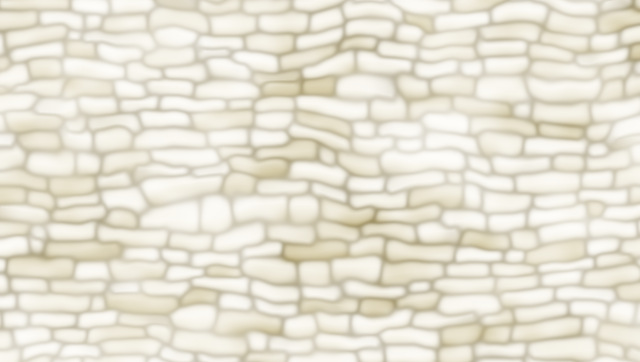
Reproduce this texture procedurally as a Shadertoy shader.

```glsl
// Pale dry-stone wall: flat rounded stones in uneven, wavy courses.
// Each stone is a short segment; soft distance weights of all nearby stones
// blend their tints and darken the joints where no single stone dominates.

#define ROWS 20.5          // courses per canvas height
#define STONE_WIDTH 2.7    // mean stone length, in courses
#define SOFTNESS 6.8       // higher gives narrower joints
#define JOINT_DEPTH 0.25
#define END_INSET 0.50     // rounding at the stone ends
#define SIZE_SPREAD 0.34   // difference in stone thickness
#define WARP 0.55          // waviness of the courses
#define WHITE vec3(0.998, 0.994, 0.982)
#define JOINT_SHADE vec3(1.0, 1.07, 1.27)
#define BEIGE_SHADE vec3(0.050, 0.062, 0.104)

float hash(vec2 p) {
    return fract(sin(dot(p, vec2(127.1, 311.7))) * 43758.5453);
}

float noise(vec2 p) {
    vec2 i = floor(p), f = fract(p);
    f = f * f * (3.0 - 2.0 * f);
    float low = mix(hash(i), hash(i + vec2(1, 0)), f.x);
    float high = mix(hash(i + vec2(0, 1)), hash(i + vec2(1, 1)), f.x);
    return mix(low, high, f.y);
}

// Horizontal position of the joint left of a stone, in courses
float jointX(vec2 id) {
    float rowShift = hash(vec2(id.y, 7.3));
    return (id.x + rowShift + 0.78 * (hash(id + 19.7) - 0.5)) * STONE_WIDTH;
}

// Distance to a stone's core in x, height above its axis in y
vec2 stoneDistance(vec2 p, vec2 id) {
    float left = jointX(id), right = jointX(id + vec2(1, 0));
    float halfLength = max(0.5 * (right - left) - END_INSET, 0.04);
    vec2 q = p - vec2(0.5 * (left + right), id.y + 0.5);
    q.y -= 0.60 * (hash(id + 41.3) - 0.5);
    q.y -= 0.26 * (hash(id + 53.9) - 0.5) * q.x;
    vec2 a = vec2(max(abs(q.x) - halfLength, 0.0), abs(q.y));
    float d = pow(dot(pow(a + 1e-4, vec2(2.5)), vec2(1.0)), 0.4);
    return vec2(d - SIZE_SPREAD * (hash(id + 67.1) - 0.5), q.y);
}

void mainImage(out vec4 fragColor, in vec2 fragCoord) {
    vec2 wall = fragCoord / iResolution.y * ROWS;

    // Bend the courses broadly, then roughen the outlines
    vec2 p = wall;
    p.y += WARP * 2.0 * (noise(wall * vec2(0.24, 0.30) + 5.0) - 0.5);
    p += 0.26 * (vec2(noise(wall * 0.9 + 31.0), noise(wall * 0.9 + 77.0)) - 0.5);

    // Gather soft weights of the nearby stones
    float total = 0.0, squares = 0.0, tint = 0.0, underside = 0.0;
    float row = floor(p.y);
    for (int j = -2; j <= 2; j++) {
        float y = row + float(j);
        float column = floor(p.x / STONE_WIDTH - hash(vec2(y, 7.3)));
        for (int i = -1; i <= 1; i++) {
            vec2 id = vec2(column + float(i), y);
            vec2 stone = stoneDistance(p, id);
            float weight = exp(-SOFTNESS * stone.x);
            float stoneTint = hash(id + 83.5);
            total += weight;
            squares += weight * weight;
            tint += weight * stoneTint * stoneTint * stoneTint;
            underside += weight * clamp(-stone.y, 0.0, 0.6);
        }
    }
    float joint = 1.0 - squares / (total * total);
    tint /= total;
    underside /= total;

    // Joint depth and beige stain vary across the wall
    float patches = noise(wall * 0.16 + 23.0);
    float depth = JOINT_DEPTH * (0.35 + 0.8 * noise(wall * 0.5 + 91.0) + 0.5 * patches);
    float mottle = noise(wall * vec2(0.8, 1.2) + 3.0);
    float beige = (0.4 + 1.2 * patches) * (tint * 1.5 + underside * 1.2) * (0.5 + mottle)
                + 0.25 * mottle + 0.4 * patches * patches;

    vec3 color = WHITE - JOINT_SHADE * joint * depth - BEIGE_SHADE * beige;
    fragColor = vec4(clamp(color, 0.0, 1.0), 1.0);
}
```
